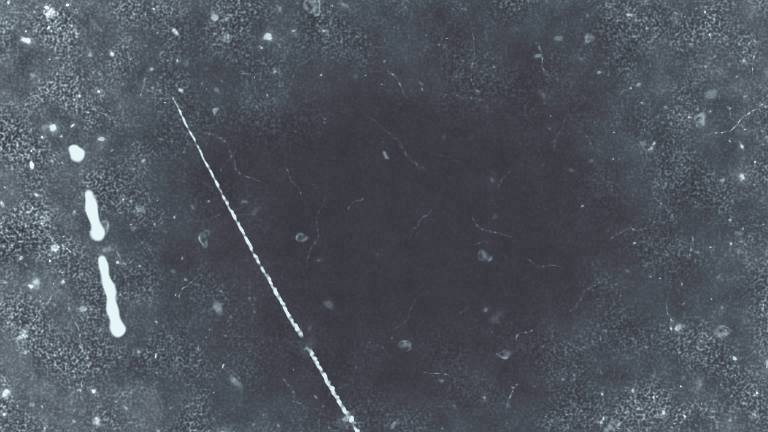
Write a WebGL 2 fragment shader that draws this texture.

```glsl
#version 300 es
precision highp float;
// Dark scuffed plate under a lens: a slate vignette with patchy frosty grain,
// soft flecks, pale crusts and beaded hairs scattered by hashed grids,
// plus one long diagonal scratch and a column of white droplets.
uniform vec2 u_resolution;
out vec4 fragColor;
#define DARK_LEVEL 0.236
#define EDGE_LIFT 0.165
#define GRAIN_FREQ 160.0
#define GRAIN_GAIN 0.34
#define FLECK_GAIN 0.52
#define HAIR_GAIN 0.34
#define HAIR_WIDTH 0.0021
#define CRUST_GAIN 0.26
#define SCRATCH_TOP vec2(0.398, 0.778)
#define SCRATCH_END vec2(0.829, 0.0)
#define DARK_CENTER vec2(0.95, 0.48)

vec2 hash2(vec2 cell) {
  uvec2 v = uvec2(ivec2(cell) + 4096) * 1664525u + 1013904223u;
  for (int i = 0; i < 2; i++) {
    v.x += v.y * 1664525u;
    v.y += v.x * 1664525u;
    v ^= v >> 16u;
  }
  return vec2(v >> 8u) / 16777216.0;
}
float corner(vec2 cell, vec2 offset) {
  float a = 6.2832 * hash2(cell).x;
  return dot(vec2(cos(a), sin(a)), offset);
}
// Gradient noise, roughly -0.7 to 0.7
float noise(vec2 p) {
  vec2 i = floor(p), f = p - i, e = vec2(1.0, 0.0);
  vec2 u = f * f * f * (f * (f * 6.0 - 15.0) + 10.0);
  return mix(mix(corner(i, f), corner(i + e.xy, f - e.xy), u.x),
             mix(corner(i + e.yx, f - e.yx), corner(i + 1.0, f - 1.0), u.x), u.y);
}
mat2 rotation(float a) { return mat2(cos(a), sin(a), -sin(a), cos(a)); }

// Irregular specks with a faint halo, at most one per cell
float flecks(vec2 p, float freq, float density, float seed) {
  vec2 g = rotation(seed) * p * freq + seed * 7.0;
  vec2 cell = floor(g), h = hash2(cell), k = hash2(cell + 331.0);
  vec2 q = rotation(6.28 * k.x) * (g - cell - mix(vec2(0.3), vec2(0.7), h));
  q.y *= 1.0 + 0.9 * k.y;
  float r = mix(0.07, 0.2, k.y * k.y);
  float d = length(q) + 0.12 * noise(g * 5.0) + 0.05 * noise(p * 110.0);
  float shape = smoothstep(r, r * 0.2, d) + 0.3 * smoothstep(0.27, 0.0, d);
  return step(hash2(cell + 77.0).x, density) * shape * mix(0.2, 1.0, k.x * k.x);
}
// Pale ragged crusts with a bright, broken rim
float crusts(vec2 p) {
  vec2 g = p * 4.3 + vec2(0.4, 0.55), cell = floor(g), h = hash2(cell + 53.0);
  float r = mix(0.05, 0.1, h.y);
  float d = length(g - cell - mix(vec2(0.2), vec2(0.8), h)) + 0.08 * noise(g * 8.0);
  float fill = smoothstep(r, r * 0.6, d) * (0.45 + 1.1 * noise(g * 20.0));
  float rim = smoothstep(0.025, 0.0, abs(d - r * 0.75)) * (0.2 + 1.6 * noise(g * 9.0));
  return step(hash2(cell + 19.0).x, 0.36) * max(fill + rim, 0.0);
}
// Short curved fibres broken into beads
float hairs(vec2 p, float freq, float seed) {
  vec2 g = rotation(seed) * p * freq + seed * 5.0;
  vec2 cell = floor(g), h = hash2(cell), k = hash2(cell + 211.0);
  vec2 q = rotation(6.28 * h.x) * (g - cell - 0.5 - 0.16 * (k - 0.5));
  float span = mix(0.1, 0.38, h.y), w = HAIR_WIDTH * freq;
  float d = abs(q.y - (k.x - 0.5) * 1.4 * q.x * q.x - 0.1 * noise(g * 4.0) - w * noise(p * 60.0));
  float bead = 0.2 + smoothstep(-0.1, 0.45, noise(p * 115.0 + seed));
  return smoothstep(w * 1.8, w * 0.2, d) * smoothstep(span, span * 0.7, abs(q.x))
       * bead * step(k.y, 0.6) * mix(0.2, 1.0, k.x);
}
// Long bowed scratch, jagged, widening downwards, with one gap
float scratch(vec2 p, float px) {
  float t = (SCRATCH_TOP.y - p.y) / (SCRATCH_TOP.y - SCRATCH_END.y);
  float x = mix(SCRATCH_TOP.x, SCRATCH_END.x, t) - 0.012 * sin(3.1416 * t);
  float side = (p.x - x + 0.003 * noise(p * 16.0)) * 0.875;
  float rough = noise(p * 95.0) + 0.5 * noise(p * 40.0);
  float w = mix(0.0017, 0.0056, clamp(t, 0.0, 1.0)) * (0.9 + rough * (side > 0.0 ? 1.5 : 0.6));
  float run = smoothstep(0.0, 0.01, t) * smoothstep(0.01, 0.03, abs(t - 0.735));
  return smoothstep(w + px, w - px, abs(side)) * run * clamp(0.85 + 0.8 * rough, 0.3, 1.0);
}
// White droplets growing longer down the left side
float droplets(vec2 p, float px) {
  float d = 1.0;
  for (int i = 0; i < 3; i++) {
    float t = float(i) * 0.5;
    vec2 q = p - vec2(0.174 + 0.08 * t, 0.648 - 0.24 * t - 0.09 * t * t);
    vec2 axis = vec2(-0.016, 0.074) * t + vec2(-0.003, 0.006);
    float s = clamp(dot(q, axis) / dot(axis, axis), -1.0, 1.0);
    d = min(d, length(q - axis * s) - 0.0135 + 0.003 * s + 0.012 * noise(p * 24.0));
  }
  return smoothstep(px * 1.5, -px * 1.5, d);
}
void main() {
  float px = 1.0 / u_resolution.y;
  vec2 p = gl_FragCoord.xy * px;
  // Vignette, cloudy mottling and faint square blocks
  float cloud = noise(p * 3.0) + 0.6 * noise(p * 7.0 + 9.0);
  float d = length((p - DARK_CENTER) / vec2(0.88, 0.72)) + 0.2 * cloud;
  float edge = smoothstep(0.25, 1.2, d) * mix(1.15, 0.9, p.x / 1.78);
  float mottle = noise(p * 11.0 + 3.0) + 0.8 * noise(p * 27.0);
  float v = DARK_LEVEL + EDGE_LIFT * edge + (0.014 + 0.085 * edge) * mottle;
  v += 0.012 * (hash2(floor(p * 54.0)).x - 0.5);
  // Frosty grain, strongest in patches near the border
  float grain = noise(p * GRAIN_FREQ) + 0.6 * noise(rotation(0.6) * p * GRAIN_FREQ * 0.55);
  float frost = 0.35 + 1.1 * smoothstep(-0.25, 0.45, noise(p * 8.0 + 40.0) + 0.4 * mottle);
  v += GRAIN_GAIN * (0.06 + 0.75 * edge * frost) * (grain + 0.6 * grain * grain);
  // Scattered marks
  float specks = flecks(p, 8.0, 0.12 + 0.5 * edge, 0.4) + flecks(p, 15.0, 0.06 + 0.5 * edge, 1.3)
               + flecks(p, 28.0, 0.03 + 0.35 * edge, 2.2) + flecks(p, 46.0, 0.1 * edge, 3.5);
  v += FLECK_GAIN * specks * (0.5 + 0.5 * edge) + CRUST_GAIN * crusts(p);
  v += HAIR_GAIN * (hairs(p, 3.6, 0.7) + hairs(p, 6.5, 1.9)) * (0.7 + 0.5 * edge);
  v = mix(v, 0.94, scratch(p, px));
  v = clamp(mix(v, 0.96, droplets(p, px)), 0.2, 0.97);
  // Violet-grey shadows turning to cool teal-grey lights
  float red = v - 0.035 * smoothstep(0.25, 0.34, v) - 0.025 * smoothstep(0.38, 0.55, v);
  fragColor = vec4(red, v, v + 0.036 - 0.026 * smoothstep(0.7, 0.95, v), 1.0);
}
```
